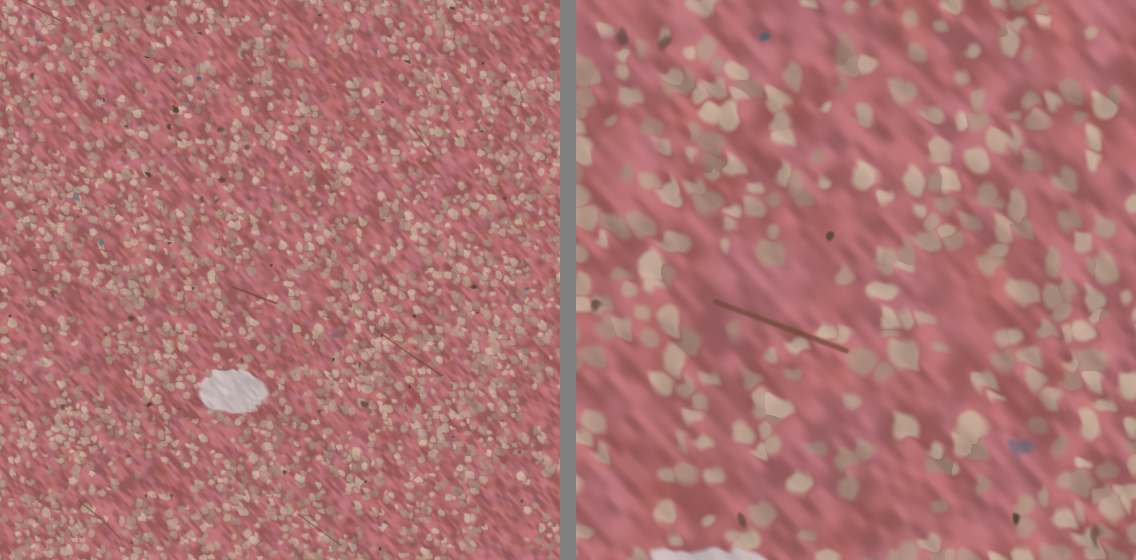
Left: the whole. Right: its middle third, enlarged.
A WebGL 2 fragment shader for this texture:

```glsl
#version 300 es
precision highp float;
// Rose coloured fibrous sheet with clustered beige flakes, dark specks, hairs and one pale spot.

uniform vec2 u_resolution;
out vec4 fragColor;

const vec3 ROSE_DARK = vec3(0.575, 0.335, 0.33);
const vec3 ROSE_LIGHT = vec3(0.765, 0.465, 0.475);
const vec3 MAUVE_TINT = vec3(0.0, 0.012, 0.03);
const vec3 FLAKE_DULL = vec3(0.62, 0.50, 0.45);
const vec3 FLAKE_PALE = vec3(0.77, 0.69, 0.61);
const vec3 SPECK_OLIVE = vec3(0.30, 0.25, 0.20);
const vec3 SPECK_BLUE = vec3(0.28, 0.38, 0.46);
const vec3 HAIR_BROWN = vec3(0.44, 0.29, 0.22);
const vec3 SPOT_COLOR = vec3(0.77, 0.72, 0.725);

const vec2 GRAIN_DIR = vec2(0.68, -0.733);   // falls to the right
const vec2 GRAIN_FREQ = vec2(75.0, 185.0);   // along, across
const float FLAKE_GRID = 76.0;
const float FLAKE_SHARE = 0.46;
const float SPECK_GRID = 24.0;
const float SPECK_SHARE = 0.13;
const int HAIR_COUNT = 6;
const vec2 SPOT_CENTER = vec2(0.418, 0.30);
const vec2 SPOT_RADIUS = vec2(0.057, 0.039);

uint mixBits(uint x) {
    x = (x ^ (x >> 16)) * 0x7feb352du;
    x = (x ^ (x >> 15)) * 0x846ca68bu;
    return x ^ (x >> 16);
}

float hash(vec2 cell, int seed) {
    ivec2 c = ivec2(cell);
    uint h = mixBits(uint(c.x) + mixBits(uint(c.y) + mixBits(uint(seed))));
    return float(h >> 8) / 16777216.0;
}

vec2 hash2(vec2 cell, int seed) {
    return vec2(hash(cell, seed), hash(cell, seed + 1));
}

float noise(vec2 p, int seed) {
    vec2 i = floor(p), f = fract(p);
    f = f * f * (3.0 - 2.0 * f);
    float low = mix(hash(i, seed), hash(i + vec2(1, 0), seed), f.x);
    float high = mix(hash(i + vec2(0, 1), seed), hash(i + vec2(1, 1), seed), f.x);
    return mix(low, high, f.y);
}

// Returns flake coverage and its paleness; patches of noise gather the flakes.
vec2 flakes(vec2 p) {
    vec2 q = p * FLAKE_GRID, base = floor(q), result = vec2(0.0);
    for (int y = -1; y <= 1; y++)
    for (int x = -1; x <= 1; x++) {
        vec2 cell = base + vec2(x, y);
        float cluster = 0.6 * noise(cell * 0.33, 20) + 0.4 * noise(cell * 0.1, 21) - 0.5;
        if (hash(cell, 22) > FLAKE_SHARE + 1.3 * cluster) continue;
        vec2 d = q - cell - 0.1 - 0.8 * hash2(cell, 23);
        d *= 0.8 + 0.4 * hash2(cell, 25);
        float radius = mix(0.30, 0.62, hash(cell, 27));
        float cover = 1.0 - smoothstep(radius - 0.2, radius + 0.16, length(d));
        if (cover > result.x) result = vec2(cover, hash(cell, 28));
    }
    return result;
}

// Lays sparse dark crumbs over a colour.
vec3 addSpecks(vec3 color, vec2 p) {
    vec2 q = p * SPECK_GRID, cell = floor(q);
    if (hash(cell, 40) > SPECK_SHARE) return color;
    vec2 d = (q - cell - 0.25 - 0.5 * hash2(cell, 41)) / SPECK_GRID;
    float radius = mix(0.003, 0.0075, pow(hash(cell, 43), 2.0));
    float cover = 1.0 - smoothstep(radius * 0.4, radius * 1.25, length(d));
    vec3 tone = mix(SPECK_OLIVE, SPECK_BLUE, step(0.78, hash(cell, 44)));
    return mix(color, tone, cover * mix(0.5, 0.9, hash(cell, 45)));
}

// Lays thin, slightly bent hairs over a colour.
vec3 addHairs(vec3 color, vec2 p) {
    for (int i = 0; i < HAIR_COUNT; i++) {
        vec2 id = vec2(i, 7);
        float angle = mix(-1.0, -0.3, hash(id, 50));
        vec2 dir = vec2(cos(angle), sin(angle));
        vec2 d = p - hash2(id, 51);
        float halfLength = mix(0.025, 0.085, hash(id, 53));
        float along = dot(d, dir);
        float across = dot(d, vec2(-dir.y, dir.x)) - 2.0 * along * along * (hash(id, 54) - 0.5);
        float dist = length(vec2(max(abs(along) - halfLength, 0.0), across));
        float cover = 1.0 - smoothstep(0.0005, 0.0026, dist);
        color = mix(color, HAIR_BROWN, cover * mix(0.3, 0.75, hash(id, 55)));
    }
    return color;
}

void main() {
    vec2 p = gl_FragCoord.xy / min(u_resolution.x, u_resolution.y);

    // Slanted fibre grain
    vec2 g = vec2(dot(p, GRAIN_DIR), dot(p, vec2(-GRAIN_DIR.y, GRAIN_DIR.x)));
    float fine = noise(g * GRAIN_FREQ, 1);
    float coarse = noise(g * GRAIN_FREQ * 0.5, 2);
    float grain = smoothstep(0.08, 0.92, 0.6 * fine + 0.4 * coarse);
    vec3 color = mix(ROSE_DARK, ROSE_LIGHT, grain);
    color += MAUVE_TINT * (2.0 * noise(p * 45.0, 3) - 0.6);

    // Flakes, frayed along the grain
    vec2 frayed = p + GRAIN_DIR * (fine - 0.5) * 0.009;
    vec2 flake = flakes(frayed);
    vec3 flakeColor = mix(FLAKE_DULL, FLAKE_PALE, flake.y) * (0.92 + 0.16 * grain);
    color = mix(color, flakeColor, flake.x * 0.88);

    // Crumbs, hairs and the pale spot
    color = addHairs(addSpecks(color, frayed), p);
    float rim = length((frayed - SPOT_CENTER) / SPOT_RADIUS) + 0.3 * (noise(p * 35.0, 4) - 0.5);
    float spot = 1.0 - smoothstep(0.94, 1.06, rim);
    color = mix(color, SPOT_COLOR * (0.93 + 0.13 * grain), spot * 0.96);

    fragColor = vec4(color, 1.0);
}
```
